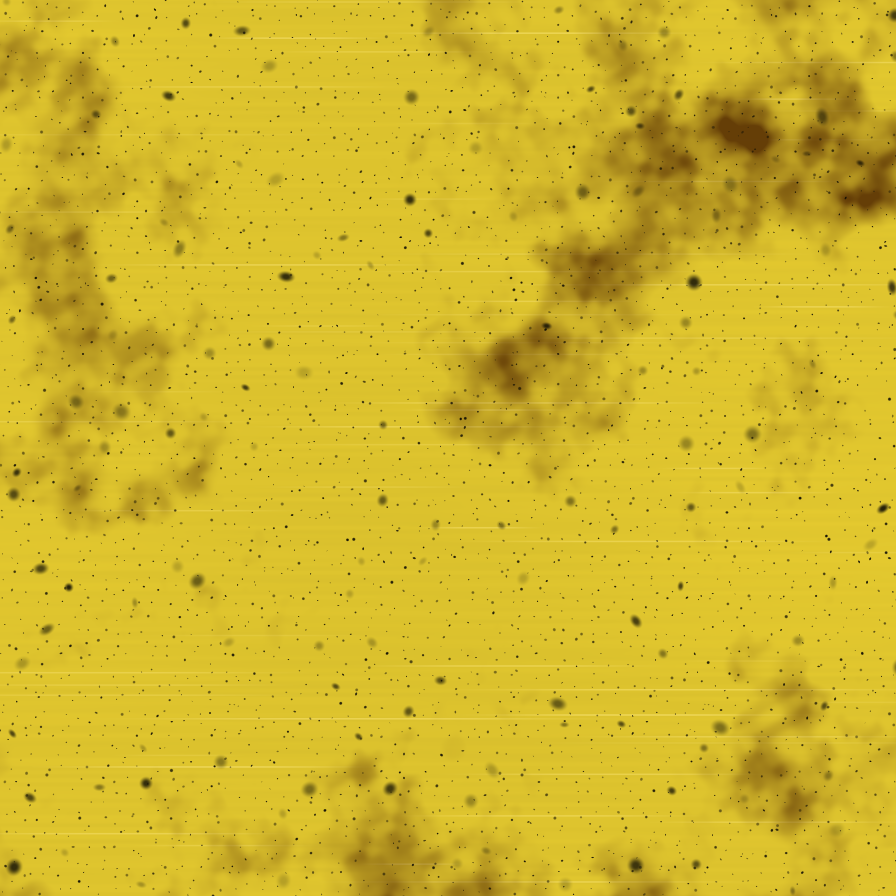
This texture is drawn by a WebGL 1 fragment shader. Its source:

```glsl
precision highp float;

// Weathered yellow enamel: a brushed coat with fine pale scratches, clustered
// brown stains from rotated fractal noise, soft dark spots and tiny specks.
// Spots and specks share one jittered-grid scatter function.

uniform vec2 u_resolution;

const vec3 PAINT = vec3(0.875, 0.772, 0.180);
const vec3 SCRATCH = vec3(0.940, 0.850, 0.360);
const vec3 RUST = vec3(0.370, 0.215, 0.020);
const vec3 SOOT = vec3(0.070, 0.060, 0.020);

float hash(vec2 p) {
  return fract(sin(dot(p, vec2(127.1, 311.7))) * 43758.5453);
}

vec2 hash2(vec2 p) {
  return vec2(hash(p), hash(p + 37.3));
}

float valueNoise(vec2 p) {
  vec2 cell = floor(p);
  vec2 f = fract(p);
  f = f * f * f * (f * (f * 6.0 - 15.0) + 10.0);
  float low = mix(hash(cell), hash(cell + vec2(1.0, 0.0)), f.x);
  float high = mix(hash(cell + vec2(0.0, 1.0)), hash(cell + 1.0), f.x);
  return mix(low, high, f.y);
}

mat2 rotation(float angle) {
  float c = cos(angle);
  float s = sin(angle);
  return mat2(c, s, -s, c);
}

float fbm(vec2 p, float gain) {
  float sum = 0.0;
  float total = 0.0;
  float weight = 1.0;
  mat2 turn = rotation(0.65);
  for (int octave = 0; octave < 5; octave++) {
    sum += weight * valueNoise(p);
    total += weight;
    weight *= gain;
    p = turn * p * 2.0 + 11.7;
  }
  return sum / total;
}

// Coverage of randomly sized, turned and stretched dots on a jittered grid.
// radii: smallest and largest; softness: edge width relative to the radius.
float scatter(vec2 p, float cells, float density, vec2 radii,
              float softness, float faintest, float seed, float pixel) {
  vec2 home = floor(p * cells);
  float clear = 1.0;
  for (int j = -1; j <= 1; j++) {
    for (int i = -1; i <= 1; i++) {
      vec2 cell = home + vec2(float(i), float(j));
      vec2 key = cell + seed;
      vec2 offset = p - (cell + hash2(key)) / cells;
      vec2 shape = hash2(key + 71.9);
      float size = hash(key + 113.5);
      float radius = mix(radii.x, radii.y, size * size);
      offset = rotation(shape.x * 6.2832) * offset;
      offset.y *= 1.0 + 0.7 * shape.y * shape.y;
      float edge = radius * softness + 0.6 * pixel;
      float dot0 = 1.0 - smoothstep(radius - edge, radius + edge, length(offset));
      float strength = hash(key + 151.2);
      float opacity = mix(faintest, 1.0, strength * strength);
      float present = step(hash(key + 193.8), density);
      clear *= 1.0 - dot0 * opacity * present;
    }
  }
  return 1.0 - clear;
}

// Sparse thin horizontal lines with tapered ends, at most one per row.
float scratches(vec2 p, float rows, float density, float pixel) {
  float row = floor(p.y * rows);
  vec2 place = hash2(vec2(row, 5.3));
  vec2 look = hash2(vec2(row, 91.7));
  float y = (row + mix(0.3, 0.7, place.y)) / rows;
  float line = 1.0 - smoothstep(0.0003, 0.0007 + pixel * 0.7, abs(p.y - y));
  float halfLength = mix(0.06, 0.32, look.x);
  float taper = 1.0 - smoothstep(0.2, 1.0, abs(p.x - place.x) / halfLength);
  float present = step(hash(vec2(row, 17.9)), density);
  return line * taper * present * mix(0.25, 0.8, look.y);
}

void main() {
  float pixel = 1.0 / u_resolution.y;
  vec2 p = gl_FragCoord.xy * pixel;

  // Paint with slow tonal drift and brushed grain
  float drift = valueNoise(p * vec2(2.0, 5.0) + 3.1) - 0.5;
  float grain = valueNoise(p * vec2(4.0, 220.0) + 8.6) - 0.5;
  vec3 color = PAINT * (1.0 + 0.030 * drift + 0.024 * grain);
  color = mix(color, SCRATCH, scratches(p, 150.0, 0.40, pixel));

  // Stains: only the peaks of the noise show, darkest in their cores
  float peaks = max(fbm(p * 4.3 + 2.4, 0.70) - 0.5, 0.0);
  float stain = min(pow(peaks / 0.30, 1.6), 0.95);
  color = mix(color, RUST, stain);

  // Soft spots, then crisp specks
  float spots = scatter(p, 15.0, 0.55, vec2(0.0035, 0.0078), 0.60, 0.18, 23.0, pixel);
  float specks = scatter(p, 66.0, 0.90, vec2(0.0006, 0.0017), 0.15, 0.45, 340.0, pixel);
  color = mix(color, SOOT, spots);
  color = mix(color, SOOT, specks);

  gl_FragColor = vec4(color, 1.0);
}
```
